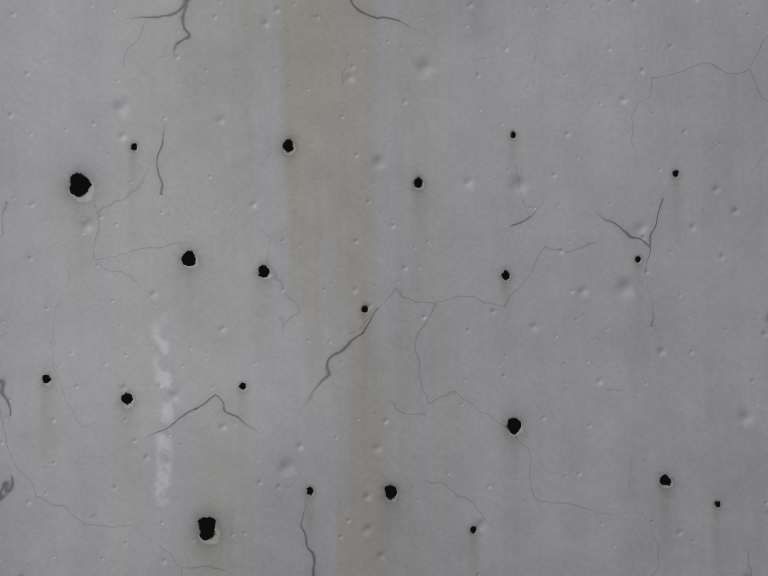
Give the GLSL for this texture, as a Shadertoy shader.

```glsl
// Weathered concrete wall: grey plaster with vertical stains, wandering cracks,
// black air holes and small embossed dimples. Cracks are warped Voronoi edges
// with some edges dropped; holes and dimples are scattered on jittered grids.

float hash(vec2 p) {
    return fract(sin(dot(p, vec2(127.1, 311.7))) * 43758.5453);
}

vec2 hash2(vec2 p) {
    return vec2(hash(p), hash(p + 47.3));
}

float noise(vec2 p) {
    vec2 i = floor(p), f = fract(p);
    f = f * f * (3.0 - 2.0 * f);
    return mix(mix(hash(i), hash(i + vec2(1, 0)), f.x),
               mix(hash(i + vec2(0, 1)), hash(i + vec2(1, 1)), f.x), f.y);
}

float fbm(vec2 p) {
    float sum = 0.0, amp = 0.5;
    for (int i = 0; i < 5; i++) {
        sum += amp * noise(p);
        p = mat2(1.6, 1.2, -1.2, 1.6) * p + 7.7;
        amp *= 0.5;
    }
    return sum;
}

// Distance to the nearest kept Voronoi edge, in cell units
float crackDistance(vec2 p, float seed, float keep) {
    vec2 cell = floor(p), f = fract(p), nearId = vec2(0), nearPos = vec2(9);
    for (int y = -1; y <= 1; y++)
    for (int x = -1; x <= 1; x++) {
        vec2 g = vec2(x, y), r = g + hash2(cell + g + seed) - f;
        if (dot(r, r) < dot(nearPos, nearPos)) { nearPos = r; nearId = g; }
    }
    float d = 9.0;
    for (int y = -2; y <= 2; y++)
    for (int x = -2; x <= 2; x++) {
        vec2 g = nearId + vec2(x, y), r = g + hash2(cell + g + seed) - f;
        vec2 across = r - nearPos;
        if (dot(across, across) < 1e-4) continue;
        float dropped = step(keep, hash(2.0 * cell + g + nearId + seed * 3.0));
        d = min(d, dot(0.5 * (nearPos + r), normalize(across)) + 9.0 * dropped);
    }
    return d;
}

// Embossed dots: dark on the upper left, light on the lower right
float dimples(vec2 p, float size, float chance, float rMin, float rMax, float seed) {
    vec2 cell = floor(p / size);
    float shade = 0.0;
    for (int y = -1; y <= 1; y++)
    for (int x = -1; x <= 1; x++) {
        vec2 id = cell + vec2(x, y) + seed;
        if (hash(id + 3.1) > chance) continue;
        vec2 q = p - (cell + vec2(x, y) + hash2(id)) * size;
        float r = mix(rMin, rMax, pow(hash(id + 8.6), 2.0));
        q = q / r + 0.7 * (noise(p / r + id) - 0.5);
        shade += (dot(q, vec2(0.6, -0.9)) + 0.35 * (hash(id + 5.2) - 0.4)) * exp(-dot(q, q));
    }
    return shade;
}

// Air holes: x = black core, y = soft halo, z = lit lower rim, w = stain below
vec4 holes(vec2 p, float px) {
    const float size = 0.2;
    vec2 cell = floor(p / size);
    vec4 res = vec4(0);
    for (int y = -1; y <= 1; y++)
    for (int x = -1; x <= 1; x++) {
        vec2 id = cell + vec2(x, y) + 21.0;
        if (hash(id + 1.7) > 0.55) continue;
        vec2 q = p - (cell + vec2(x, y) + 0.1 + 0.8 * hash2(id)) * size;
        float r = mix(0.005, 0.021, pow(hash(id + 6.4), 2.2));
        float ragged = r * 0.9 * (fbm(q / r * 1.3 + id) - 0.5);
        float d = length(q * vec2(1.1, 0.95)) + ragged;
        float rim = length(q + vec2(-0.2, 0.45) * r) + ragged;
        float soft = max(px, 0.12 * r);
        res.x = max(res.x, 1.0 - smoothstep(r - soft, r + soft, d));
        res.y += exp(-max(d / r - 0.9, 0.0) * 1.5);
        res.z += smoothstep(1.25 * r, 0.9 * r, rim);
        res.w += exp(-q.x * q.x / (3.0 * r * r)) * smoothstep(r, -r, q.y) * exp(min(q.y, 0.0) * 13.0);
    }
    return res;
}

void mainImage(out vec4 fragColor, in vec2 fragCoord) {
    float px = 1.0 / iResolution.y;
    vec2 p = fragCoord * px;

    // Plaster: paler at the left, darker at the right and along the bottom
    vec3 col = mix(vec3(0.594, 0.595, 0.602), vec3(0.54, 0.537, 0.55), smoothstep(0.1, 0.75, p.x));
    col -= 0.025 * smoothstep(0.95, 1.4, p.x) + 0.025 * smoothstep(0.35, 0.0, p.y);
    col += 0.07 * (fbm(p * 2.7 + 4.0) - 0.48);
    col += 0.035 * (fbm(p * 20.0) - 0.48) + 0.022 * (noise(p * 190.0) - 0.5);

    // Vertical runs and warm stains
    float streak = fbm(vec2(p.x * 19.0 + 0.3 * noise(p * 3.0), p.y * 0.9));
    float middle = exp(-pow((p.x - 0.54) / 0.2, 2.0));
    col += 0.035 * (streak - 0.48);
    col -= vec3(0.033, 0.036, 0.068) * middle * smoothstep(0.3, 0.62, streak);

    // Cracks: a bold network and a faint finer one
    vec2 warp = vec2(fbm(p * 5.0), fbm(p * 5.0 + 31.0)) - 0.5;
    vec2 jag = vec2(noise(p * 32.0), noise(p * 32.0 + 13.0)) - 0.5;
    vec2 w = p + 0.16 * warp + 0.014 * jag;
    float bold = crackDistance(w * vec2(3.7, 2.9), 5.0, 0.47) / 3.3;
    float fine = crackDistance(w * 6.0 + 2.5, 17.0, 0.4) / 6.0;
    float wear = smoothstep(0.28, 0.58, noise(p * 6.0 + 9.0));
    float width = max(mix(0.0012, 0.0027, noise(p * 15.0)), 0.7 * px);
    col -= wear * (0.15 * exp(-pow(bold / width, 2.0)) + 0.025 * exp(-bold / 0.007));
    col -= 0.055 * smoothstep(0.4, 0.75, noise(p * 5.0 + 60.0)) * exp(-pow(fine / max(0.0014, 0.7 * px), 2.0));

    // Pale scraped seam
    float seam = abs(p.x - 0.3 + 0.07 * p.y + 0.02 * (noise(p * 14.0) - 0.5));
    float seamSpan = smoothstep(0.08, 0.14, p.y) * smoothstep(0.48, 0.4, p.y);
    col += 0.075 * seamSpan * smoothstep(0.02, 0.006, seam) * smoothstep(0.4, 0.65, fbm(p * 38.0));

    // Dimples from specks to shallow craters
    col += 0.15 * dimples(p, 0.06, 0.4, 0.0022, 0.006, 2.0);
    col += 0.09 * dimples(p, 0.035, 0.22, 0.0016, 0.003, 40.0);
    col += 0.13 * dimples(p, 0.17, 0.38, 0.006, 0.014, 70.0);

    // Air holes with their rims and runs
    vec4 hole = holes(p, px);
    col -= vec3(0.04, 0.042, 0.055) * hole.w;
    col += 0.1 * min(hole.z, 1.0) - 0.14 * min(hole.y, 1.0);
    col = mix(col, vec3(0.05), hole.x);

    fragColor = vec4(clamp(col, 0.0, 1.0), 1.0);
}
```
